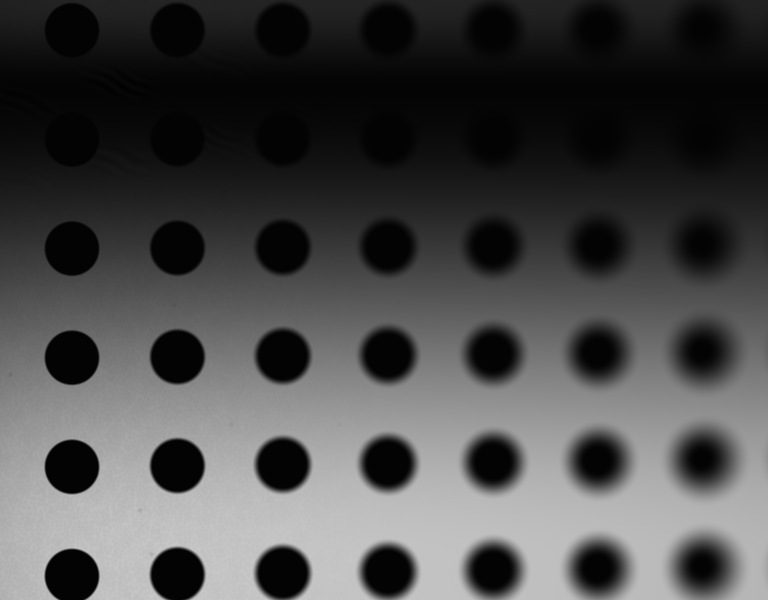
A Shadertoy shader for this pattern:

```glsl
#define COLUMNS 8
#define ROWS 6
#define FIRST_DOT vec2(0.120, 0.040)
#define PITCH vec2(0.1760, 0.1819)
#define RADIUS 0.0452
#define BASE_BLUR 0.0025
#define BLUR_GROWTH 0.0015
#define ROW_DRIFT 0.0022
#define LIGHT_LEVEL 0.735
#define DOT_LEVEL 0.012
#define GRAIN 0.030
#define RIPPLE 0.014

vec2 hash2(vec2 p) {
    vec3 q = fract(p.xyx * vec3(0.1031, 0.1030, 0.0973));
    q += dot(q, q.yzx + 33.33);
    return fract((q.xx + q.yz) * q.zy);
}

// Distance to the nearest cell point, and a random value for that cell
vec2 cellular(vec2 p) {
    vec2 cell = floor(p), nearest = vec2(9.0, 0.0);
    for (int j = -1; j <= 1; j++)
    for (int i = -1; i <= 1; i++) {
        vec2 id = cell + vec2(i, j);
        vec2 point = hash2(id);
        float d = length(id + point - p);
        if (d < nearest.x) nearest = vec2(d, fract(point.x * 17.3 + point.y * 5.7));
    }
    return nearest;
}

// Vertical light falloff: bright below, a black band, a faint glow at the top
float backlight(vec2 uv) {
    float lower = LIGHT_LEVEL * (1.0 - smoothstep(0.07, 0.86, uv.y));
    float upper = 0.12 * smoothstep(0.85, 1.0, uv.y);
    float sideways = 1.03 - 0.09 * pow(uv.x - 0.30, 2.0) - 0.10 * exp(-uv.x * 9.0);
    return 0.016 + (lower + upper) * sideways;
}

// Fine grain and sparse specks, strongest on the focused left side
float surface(vec2 uv) {
    float focus = 1.0 - smoothstep(0.15, 0.85, uv.x);
    float fine = cellular(uv * vec2(190.0, 150.0)).x - 0.5;
    float soft = cellular(uv * vec2(38.0, 26.0)).x - 0.5;
    vec2 speck = cellular(uv * 16.0);
    float spot = step(0.88, speck.y) * (1.0 - smoothstep(0.02, 0.09, speck.x));
    return 1.0 + focus * (GRAIN * (fine + 0.6 * soft) * 1.6 - 0.09 * spot);
}

// Faint diagonal ripples around the dark band
float ripples(vec2 uv) {
    float warp = 2.0 * sin(uv.x * 23.0 + uv.y * 31.0) + sin(uv.x * 61.0 - uv.y * 43.0);
    float wave = sin(uv.x * 130.0 + uv.y * 290.0 + warp);
    float patches = smoothstep(0.1, 0.9, sin(uv.x * 19.0 + 1.0) * sin(uv.y * 47.0 + uv.x * 9.0));
    vec2 spread = (uv - vec2(0.22, 0.81)) / vec2(0.20, 0.11);
    return RIPPLE * wave * patches * exp(-dot(spread, spread));
}

// Light passing one dot; the dark core leans up and left as blur grows
float dotLight(vec2 p, float blur) {
    float lean = 1.0 - smoothstep(0.0, 2.0 * RADIUS, length(p));
    p -= vec2(-0.22, 0.10) * (blur - BASE_BLUR) * lean;
    return smoothstep(RADIUS - blur, RADIUS + blur, length(p));
}

void mainImage(out vec4 fragColor, in vec2 fragCoord) {
    vec2 uv = fragCoord / iResolution.y;
    float pixel = 1.0 / iResolution.y;

    // Grid of dots, losing focus from left to right
    float light = 1.0;
    for (int row = 0; row < ROWS; row++)
    for (int col = 0; col < COLUMNS; col++) {
        float c = float(col), r = float(row);
        vec2 center = FIRST_DOT + PITCH * vec2(c, r);
        center.y += ROW_DRIFT * c * (1.0 - r / float(ROWS - 1));
        float blur = max(BASE_BLUR + BLUR_GROWTH * pow(c, 1.7), pixel);
        light *= dotLight(uv - center, blur);
    }

    float ground = backlight(uv) * surface(uv) + ripples(uv);
    float shade = mix(min(DOT_LEVEL, ground), ground, light);
    fragColor = vec4(vec3(clamp(shade, 0.0, 1.0)), 1.0);
}
```
